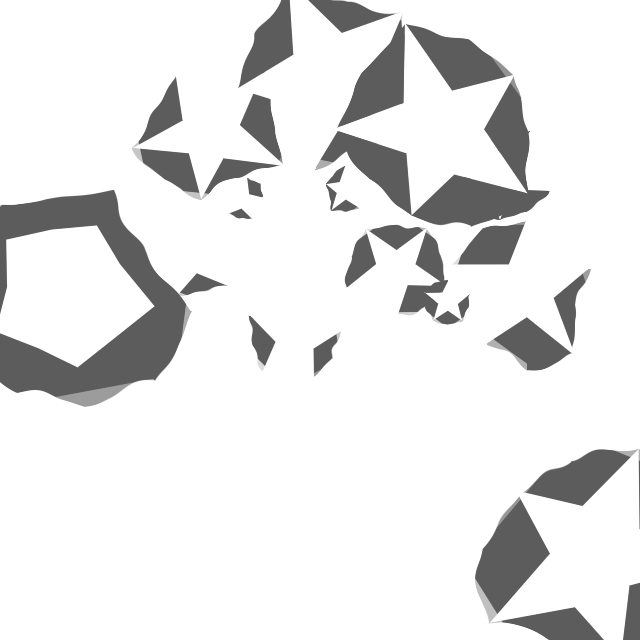
Give the GLSL for this background, as a three.js fragment shader.

```glsl
varying vec2 vUv;

float hash(float n) {
  return fract(sin(n * 12.9898) * 43758.5);
}

vec2 gradient(vec2 cell) {
  float angle = 6.2832 * hash(dot(cell, vec2(1.0, 57.0)));
  return vec2(cos(angle), sin(angle));
}

float gradientNoise(vec2 p) {
  vec2 cell = floor(p), f = fract(p);
  vec2 w = f * f * (3.0 - 2.0 * f), e = vec2(1.0, 0.0);
  float low = mix(dot(gradient(cell), f), dot(gradient(cell + e.xy), f - e.xy), w.x);
  float high = mix(dot(gradient(cell + e.yx), f - e.yx), dot(gradient(cell + 1.0), f - 1.0), w.x);
  return mix(low, high, w.y);
}

// Signed distance to the edge from a tip to the middle of its sector
float edgeDistance(vec2 p, float tip, float middle) {
  vec2 along = middle * vec2(0.809, 0.588) - vec2(tip, 0.0);
  return dot(p - vec2(tip, 0.0), normalize(vec2(along.y, -along.x)));
}

float fill(float d) {
  return 1.0 - smoothstep(-0.001, 0.001, d);
}

// White star with dark shards between its arms
float paintStar(float shade, vec2 centre, float radius, float seed, float presence, float blunt) {
  vec2 p = (vUv - centre) / radius;
  float turn = mod((atan(p.y, p.x) + 6.2832 * hash(seed)) / 1.25664, 5.0);
  float nearest = floor(turn + 0.5);
  float sectorSeed = seed * 7.3 + floor(turn);
  float tipSeed = seed * 3.7 + mod(nearest, 5.0) + 40.0;
  float angle = abs(turn - nearest) * 1.25664;
  vec2 folded = length(p) * vec2(cos(angle), sin(angle));

  float tip = mix(0.85, 1.12, hash(tipSeed));
  float valley = mix(0.36, 0.46, hash(sectorSeed + 11.0)) + 0.1 * blunt;
  float bulge = mix(0.68, 1.08, hash(sectorSeed + 23.0));
  float star = edgeDistance(folded, tip * mix(1.0, 0.68, blunt), valley);
  float outline = edgeDistance(folded, tip, bulge) + 0.14 * gradientNoise(p * 2.6 + seed);
  float present = step(hash(sectorSeed + 31.0), presence + blunt);

  // Pale caps on some of the tips
  float cap = fill((0.91 * tip - folded.x) * radius) * step(0.5, hash(tipSeed + 9.0));
  float tone = mix(0.36, mix(0.56, 0.87, hash(tipSeed + 17.0)), cap);

  shade = mix(shade, 1.0, fill(star * radius));
  return mix(shade, tone, present * fill(max(-star, outline) * radius));
}

void main() {
  float shade = 1.0;

  // Small fragments across the middle
  for (int k = 0; k < 7; k++) {
    float i = float(k);
    vec2 centre = vec2(0.3 + 0.08 * i, 0.6 + 0.13 * sin(2.4 * i));
    shade = paintStar(shade, centre, 0.055 + 0.02 * cos(3.1 * i), i + 20.0, 0.6, 0.0);
  }

  // Large stars along an arch, the first with a blunt core
  for (int k = 0; k < 6; k++) {
    float i = float(k);
    vec2 centre = vec2(0.1 + (0.24 - 0.0148 * i) * i, 0.54 + (0.338 - 0.084 * i) * i);
    shade = paintStar(shade, centre, 0.15 + 0.04 * cos(2.5 * i), i + 1.0, 0.8, step(i, 0.5));
  }

  gl_FragColor = vec4(vec3(shade), 1.0);
}
```
